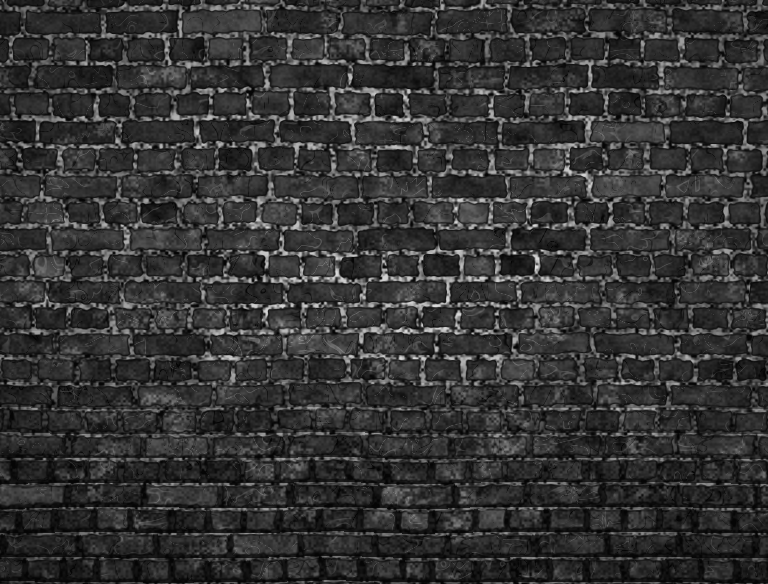
Write a Shadertoy shader that draws this texture.

```glsl
#define ROW_START -0.28
#define ROW_DENSITY 20.75
#define ROW_CROWDING 1.62
#define PITCH_TOP 0.137
#define PITCH_BOTTOM 0.1285
#define JOINT_HALF 0.0036
#define CORNER 0.005
#define EDGE_WEAR 0.0042
#define FACE_TONE 0.17
#define MORTAR_TONE 0.56
#define VIGNETTE 0.9

float hash(vec2 p) {
    return fract(sin(dot(p, vec2(127.1, 311.7))) * 43758.5453);
}

float noise(vec2 p) {
    vec2 i = floor(p), f = fract(p);
    f = f * f * (3.0 - 2.0 * f);
    return mix(mix(hash(i), hash(i + vec2(1, 0)), f.x),
               mix(hash(i + vec2(0, 1)), hash(i + vec2(1, 1)), f.x), f.y);
}

float fbm(vec2 p) {
    float sum = 0.0, amp = 0.53;
    for (int i = 0; i < 4; i++) {
        sum += amp * noise(p);
        p = mat2(1.6, 1.2, -1.2, 1.6) * p + 7.3;
        amp *= 0.5;
    }
    return sum;
}

float roundedBox(vec2 p, vec2 halfSize, float radius) {
    vec2 q = abs(p) - halfSize + radius;
    return length(max(q, 0.0)) + min(max(q.x, q.y), 0.0) - radius;
}

// Alternating courses of long and short bricks; returns the brick id
vec2 brickCell(vec2 p, out vec2 local, out vec2 halfSize) {
    float t = 1.0 - p.y;
    float course = ROW_START + t * (ROW_DENSITY + ROW_CROWDING * t);
    float row = floor(course);
    float height = 1.0 / (ROW_DENSITY + 2.0 * ROW_CROWDING * t);
    float rowT = (row + 0.8) / 22.3;
    float isShort = mod(row, 2.0);
    float pitch = mix(PITCH_TOP, PITCH_BOTTOM, rowT);
    float x = (p.x - 0.725 - 0.055 * rowT) / pitch + 0.25 * isShort;
    x *= 1.0 + isShort;
    pitch /= 1.0 + isShort;
    x += 0.24 * (noise(vec2(x * 0.9, row * 7.3)) - 0.5);
    local = vec2((fract(x) - 0.5) * pitch, (0.5 - fract(course)) * height);
    halfSize = 0.5 * vec2(pitch, height) - JOINT_HALF;
    return vec2(floor(x), row);
}

// Thin wandering scratch lines
float scratches(vec2 p) {
    float line = abs(noise(p * vec2(28, 55) + 3.0 * noise(p * 40.0)) - 0.5);
    return (1.0 - smoothstep(0.0, 0.05, line)) * smoothstep(0.4, 0.65, noise(p * 31.0));
}

float brickFace(vec2 p, vec2 id, float depth, float aged) {
    float seed = hash(id + 4.7);
    vec2 q = p + seed * 9.0;
    float mottling = fbm(q * vec2(30, 42));
    float grain = noise(p * 230.0) - 0.5;
    float tone = FACE_TONE + 0.07 * (seed - 0.5) + 0.10 * pow(hash(id + 21.3), 9.0);
    tone += 0.22 * (mottling - 0.5) + (0.08 + 0.07 * aged) * grain;
    tone += 0.13 * scratches(q) - 0.09 * scratches(q.yx + 5.0);
    // Pale dusty scuffs
    tone += 0.22 * smoothstep(0.52, 0.75, fbm(p * 23.0 + 11.0)) * (0.5 + grain);
    // Dark worn rim
    return tone * mix(0.32, 1.0, smoothstep(0.0, 0.005, depth));
}

float mortar(vec2 p, vec2 local, vec2 halfSize, float aged) {
    float grain = noise(p * 210.0) * 0.65 + noise(p * 120.0 + 8.0) * 0.35;
    float patches = mix(0.65, 1.15, noise(p * 13.0));
    float tone = MORTAR_TONE * patches * smoothstep(0.05, 0.85, grain) * 1.25;
    // Lower courses keep light only on the ledges above each brick
    float ledge = smoothstep(-0.001, 0.002, local.y - halfSize.y);
    return tone * mix(1.0, mix(0.2, 0.85, ledge), aged);
}

void mainImage(out vec4 fragColor, in vec2 fragCoord) {
    vec2 p = fragCoord / iResolution.y;
    vec2 uv = fragCoord / iResolution.xy;
    float pixel = 1.0 / iResolution.y;

    // Sagging courses and chipped edges
    vec2 sag = vec2(noise(p * 9.0), noise(p * 7.0 + 31.0)) - 0.5;
    vec2 chips = vec2(noise(p * 75.0), noise(p * 75.0 + 17.0)) - 0.5;
    vec2 local, halfSize;
    vec2 id = brickCell(p + 0.005 * sag, local, halfSize);
    local += EDGE_WEAR * chips + 0.002 * (hash(id) - 0.5);
    halfSize -= 0.0012 * hash(id + 9.1);
    float d = roundedBox(local, halfSize, CORNER);
    d += 0.003 * (noise(p * 160.0) - 0.5);

    float aged = smoothstep(0.5, 0.12, uv.y + 0.12 * (noise(p * 5.0) - 0.5));
    float tone = mix(brickFace(p, id, -d, aged),
                     mortar(p, local, halfSize, aged),
                     smoothstep(-pixel, pixel, d));

    // Light catching the upper edges of the lower bricks
    float rim = (1.0 - smoothstep(0.0, 0.0025, abs(local.y - halfSize.y)))
              * step(abs(local.x), halfSize.x);
    tone += 0.28 * aged * rim * noise(p * 140.0 + 3.0);

    // Darkened borders
    vec2 c = uv - vec2(0.5, 0.52);
    tone *= 1.12 - VIGNETTE * dot(c, c);
    fragColor = vec4(vec3(clamp(tone, 0.02, 1.0)), 1.0);
}
```
